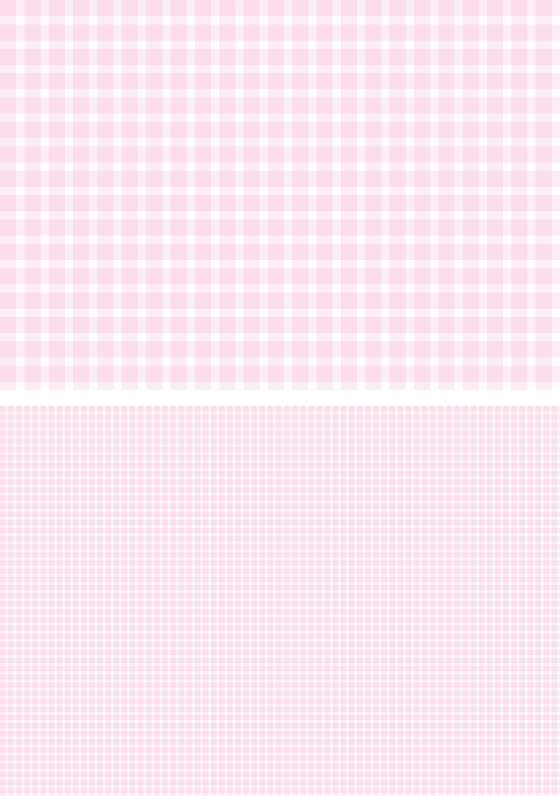
Top, the tile; bottom, the same tile 3 across and 3 down.
Give the GLSL for this pattern, as a Shadertoy shader.

```glsl
// Coverage of a pale band one third of a repeat wide, centred at 'centre'
float paleBand(float t, float centre, float pixel) {
    float edge = abs(fract(t - centre + 0.5) - 0.5) - 1.0 / 6.0;
    return clamp(0.5 - edge / pixel, 0.0, 1.0);
}

void mainImage(out vec4 fragColor, in vec2 fragCoord) {
    // Whole repeats across and down, so the cloth tiles
    vec2 repeats = vec2(23.0, 16.0);
    vec2 cell = fragCoord / iResolution.xy * repeats;
    vec2 pixel = repeats / iResolution.xy;

    float column = paleBand(cell.x, 5.0 / 6.0, pixel.x);
    float row = paleBand(cell.y, 1.0 / 6.0, pixel.y);

    // Pink squares, paler single bands, near-white crossings
    vec3 pink = vec3(0.99, 0.87, 0.92);
    vec3 blush = vec3(0.99, 0.93, 0.96);
    vec3 white = vec3(1.0, 0.99, 1.0);
    vec3 color = mix(mix(pink, blush, column), mix(blush, white, column), row);

    fragColor = vec4(color, 1.0);
}
```
